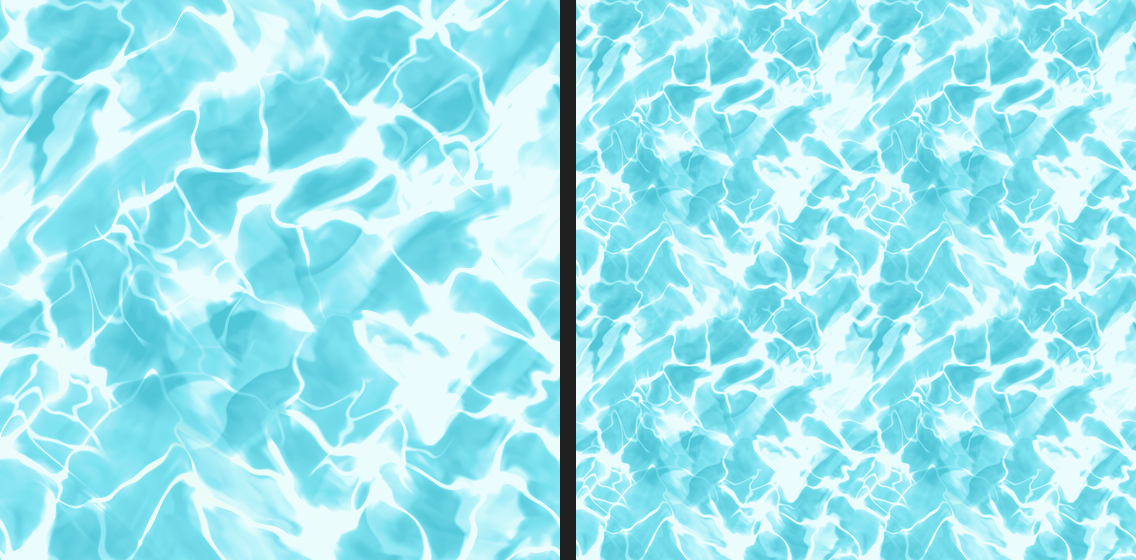
Left: one tile. Right: repeated 2 by 2.
Give the GLSL for this texture, as a Shadertoy shader.

```glsl
// Sunlit pool water: a bright caustic net over mottled turquoise, with milky glints.
// Wrapping cellular noise, bent by layered sines, gives the net, the threads and the
// patches; the summed light picks a colour from a ramp. Whole-number repeats tile it.

const float TAU = 6.2831853;

vec3 hash(vec2 c) {
    vec3 s = vec3(dot(c, vec2(127.1, 311.7)), dot(c, vec2(269.5, 183.3)), dot(c, vec2(419.2, 371.9)));
    return fract(sin(s) * 43758.55);
}

// Distances to the three nearest points (xyz) and a smooth random value (w)
vec4 cells(vec2 p, vec2 repeats, float seed) {
    p *= repeats;
    vec2 id = floor(p), f = p - id;
    vec3 near = vec3(9.0);
    vec2 sum = vec2(0.0);
    for (int y = -2; y <= 2; y++)
    for (int x = -2; x <= 2; x++) {
        vec2 o = vec2(x, y);
        vec3 h = hash(mod(id + o, repeats) + seed * 37.0);
        float d = length(o + 0.05 + 0.9 * h.xy - f);
        if (d < near.x) near = vec3(d, near.xy);
        else if (d < near.y) near = vec3(near.x, d, near.y);
        else near.z = min(near.z, d);
        float weight = exp(-6.0 * d * d);
        sum += weight * vec2(h.z, 1.0);
    }
    return vec4(near, sum.x / sum.y);
}

// Bends the plane with sines of whole frequencies
vec2 bend(vec2 p, float amount, float seed) {
    float k = 1.0;
    for (int i = 0; i < 7; i++) {
        p += amount / k * sin(TAU * (k * p.yx + seed * vec2(0.37, 0.71) * (k + 1.0)));
        k += ceil(k * 0.5);
    }
    return p;
}

// Colour ramp from deep water to white light
vec3 waterColor(float light) {
    vec3 ramp[6] = vec3[6](
        vec3(0.32, 0.78, 0.845), vec3(0.43, 0.84, 0.90), vec3(0.49, 0.89, 0.94),
        vec3(0.60, 0.91, 0.96), vec3(0.75, 0.96, 0.98), vec3(0.92, 0.99, 0.995));
    vec3 color = ramp[0];
    for (int i = 1; i < 6; i++)
        color = mix(color, ramp[i], clamp(light * 5.0 - float(i - 1), 0.0, 1.0));
    return color;
}

void mainImage(out vec4 fragColor, in vec2 fragCoord) {
    vec2 uv = fragCoord / iResolution.xy;
    vec2 p = bend(uv, 0.05, 1.0);
    vec2 q = bend(uv, 0.065, 2.6);
    vec2 slant = vec2(q.x, q.y - q.x);

    // Mottled water, from broad patches to fine grain
    float broad = cells(q, vec2(3, 4), 1.0).w - 0.5;
    float streak = cells(slant, vec2(6, 11), 2.0).w - 0.5;
    float mottle = cells(q, vec2(17, 21), 3.0).w - 0.5;
    float grain = cells(p, vec2(47, 53), 10.0).w - 0.5;
    float light = 0.22 + 0.5 * broad + 0.36 * streak + 0.24 * mottle + 0.14 * grain;

    // Main caustic net: ragged, of varying width and strength, feathered on streaks
    vec4 net = cells(p, vec2(6, 7), 4.0);
    float edge = max(net.y - net.x + 0.05 * mottle + 0.04 * grain, 0.0);
    float patchy = cells(q, vec2(7, 8), 5.0).w;
    float width = mix(0.045, 0.2, patchy * patchy);
    float line = smoothstep(width, width * 0.25, edge);
    light += exp(-6.0 * edge) * (0.12 + 0.5 * smoothstep(-0.1, 0.25, streak));
    light += line * mix(0.15, 0.75, smoothstep(0.2, 0.5, patchy));

    // Bright knots where lines meet
    light += 0.5 * smoothstep(0.36, 0.16, net.z - net.x + 0.1 * mottle) * smoothstep(0.4, 0.6, patchy);

    // Finer threads that come and go
    vec4 fine = cells(q, vec2(9, 10), 6.0);
    float thread = smoothstep(0.11, 0.02, fine.y - fine.x + 0.05 * grain);
    light += 0.5 * thread * smoothstep(0.42, 0.65, cells(p, vec2(4, 5), 7.0).w);

    // Milky glints: slanted wisps and upright blots with torn edges
    float tear = 0.2 * mottle + 0.08 * grain;
    float milkArea = smoothstep(0.3, 0.6, cells(p, vec2(3, 3), 9.0).w);
    float wisp = cells(slant, vec2(7, 14), 8.0).w + tear;
    float blot = cells(p, vec2(9, 7), 11.0).w + tear;
    light += 0.6 * smoothstep(0.52, 0.78, wisp) * milkArea;
    light += 0.6 * smoothstep(0.62, 0.78, blot) * mix(0.25, 1.0, milkArea);

    // Faint warm tint on some of the lines
    vec3 color = waterColor(light);
    color = mix(color, vec3(0.93, 0.98, 0.90), 0.35 * line * smoothstep(0.1, 0.3, broad));
    fragColor = vec4(color, 1.0);
}
```
